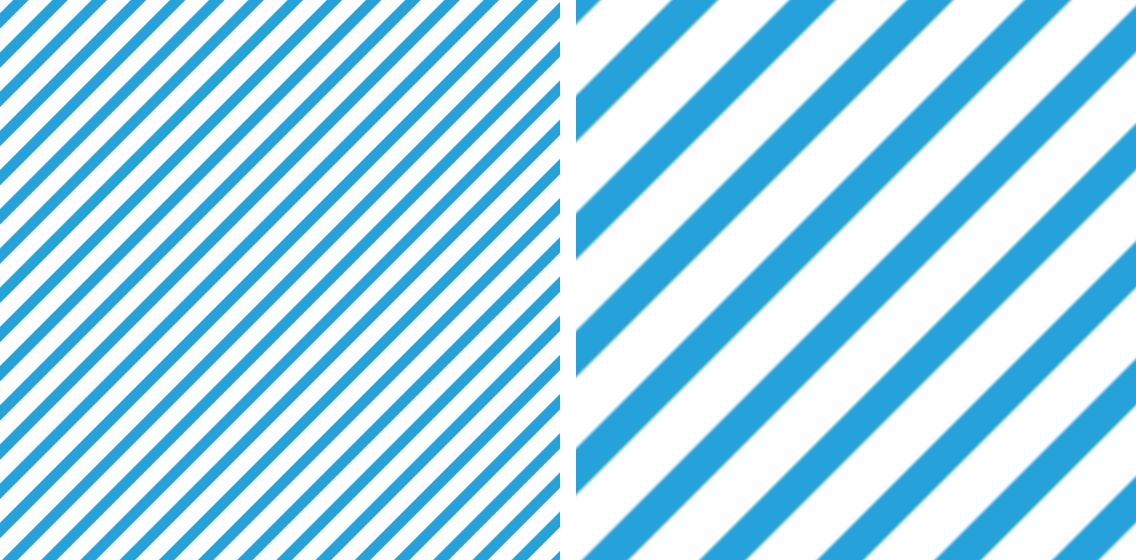
Left: the whole. Right: its middle third, enlarged.
This pattern is drawn by a Shadertoy shader. Its source:

```glsl
const vec3 PAPER_WHITE = vec3(1.0);
const vec3 STRIPE_BLUE = vec3(0.15, 0.635, 0.855);

// All lengths are measured along an edge of the canvas, as fractions of its height.
const float STRIPE_PERIOD = 0.07;
const float FIRST_CENTRE = 0.0374;   // distance from the top left corner
const float STRIPE_WIDTH = 0.0277;
const float EDGE_SOFTNESS = 0.0022;  // half width of the blended edge

// Distance from x to the nearest stripe centre.
float distanceToCentre(float x) {
    float phase = (x - FIRST_CENTRE) / STRIPE_PERIOD;
    return abs(fract(phase + 0.5) - 0.5) * STRIPE_PERIOD;
}

void mainImage(out vec4 fragColor, in vec2 fragCoord) {
    vec2 uv = fragCoord / iResolution.y;

    // Constant along each rising 45 degree line
    float across = uv.x + 1.0 - uv.y;

    // Blend over at least one pixel on small canvases
    float edge = max(EDGE_SOFTNESS, 1.0 / iResolution.y);
    float signedDistance = distanceToCentre(across) - 0.5 * STRIPE_WIDTH;
    float coverage = 1.0 - smoothstep(-edge, edge, signedDistance);

    fragColor = vec4(mix(PAPER_WHITE, STRIPE_BLUE, coverage), 1.0);
}
```
